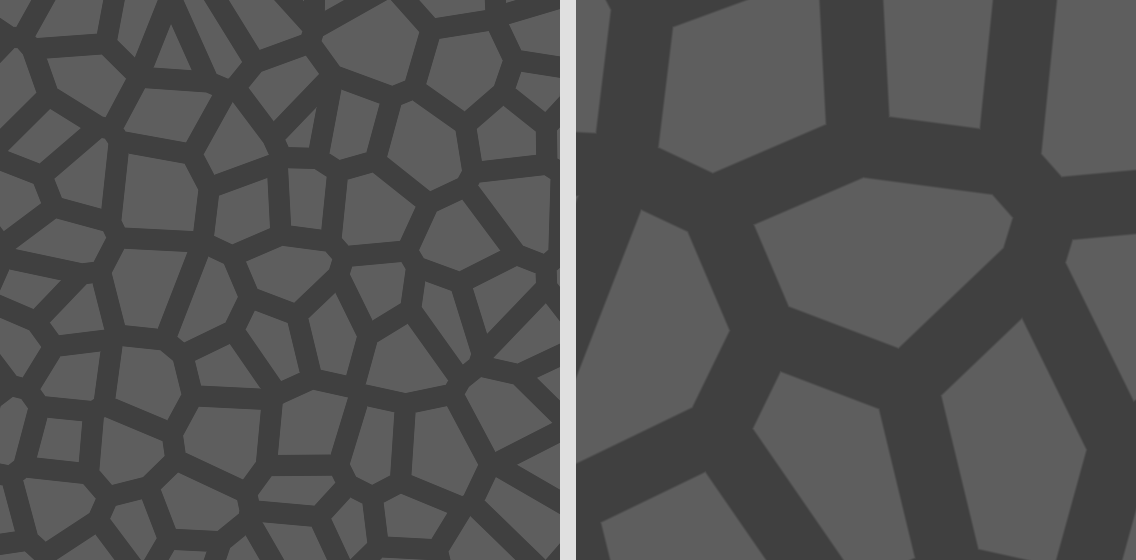
Left, the full canvas; right, a detail of the centre.
Write a three.js fragment shader that draws this pattern.

```glsl
varying vec2 vUv;

const float CELLS_ACROSS = 7.8;
const float VEIN_HALF_WIDTH = 0.019;
const float EDGE_SOFTNESS = 0.001;
const vec3 VEIN_COLOR = vec3(0.25);
const vec3 CELL_COLOR = vec3(0.37);

vec2 hash22(vec2 p) {
  vec2 q = vec2(dot(p, vec2(127.1, 311.7)), dot(p, vec2(269.5, 183.3)));
  return fract(sin(q) * 43758.5453);
}

// Offset from point p to the random seed of a grid cell
vec2 seedOffset(vec2 cell, vec2 p) {
  return cell + hash22(cell) - p;
}

// Offset from point p to its closest seed
vec2 nearestSeed(vec2 p) {
  vec2 nearest = vec2(8.0);
  for (int y = -2; y <= 2; y++) {
    for (int x = -2; x <= 2; x++) {
      vec2 seed = seedOffset(floor(p) + vec2(float(x), float(y)), p);
      if (dot(seed, seed) < dot(nearest, nearest)) nearest = seed;
    }
  }
  return nearest;
}

// Distance to the closest bisector between the nearest seed and the others
float borderDistance(vec2 p) {
  vec2 nearest = nearestSeed(p);
  float border = 8.0;
  for (int y = -2; y <= 2; y++) {
    for (int x = -2; x <= 2; x++) {
      vec2 seed = seedOffset(floor(p) + vec2(float(x), float(y)), p);
      vec2 span = seed - nearest;
      if (dot(span, span) > 0.00001) {
        border = min(border, dot(0.5 * (seed + nearest), normalize(span)));
      }
    }
  }
  return border;
}

// Anti-aliased fill: 0 inside the vein, 1 inside the cell
float cellMask(float dist, float halfWidth, float softness) {
  return smoothstep(halfWidth - softness, halfWidth + softness, dist);
}

void main() {
  vec2 p = vUv * CELLS_ACROSS + vec2(13.4, 5.7);
  float dist = borderDistance(p) / CELLS_ACROSS;
  float mask = cellMask(dist, VEIN_HALF_WIDTH, EDGE_SOFTNESS);
  gl_FragColor = vec4(mix(VEIN_COLOR, CELL_COLOR, mask), 1.0);
}
```
